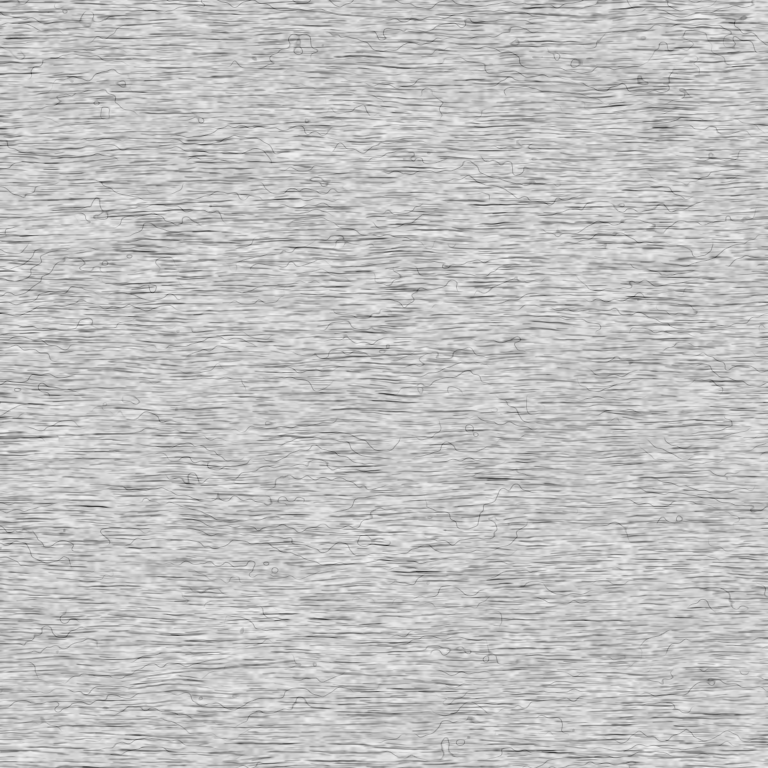
Reproduce this texture procedurally as a WebGL 1 fragment shader.

```glsl
precision highp float;
// Pale grey weathered wood with a fine horizontal grain.
// Scattered tapered strokes give the dense dark grooves, stretched noise the
// fibres, and level lines of a tilted height field the thin jagged cracks.

uniform vec2 u_resolution;

const float BASE_TONE = 0.824;

float hash(vec2 p) {
    vec3 q = fract(p.xyx * vec3(0.1031, 0.1030, 0.0973));
    q += dot(q, q.yzx + 33.33);
    return fract((q.x + q.y) * q.z);
}

float noise(vec2 p) {
    vec2 cell = floor(p);
    vec2 f = fract(p);
    f = f * f * (3.0 - 2.0 * f);
    float low = mix(hash(cell), hash(cell + vec2(1.0, 0.0)), f.x);
    float high = mix(hash(cell + vec2(0.0, 1.0)), hash(cell + vec2(1.0, 1.0)), f.x);
    return mix(low, high, f.y);
}

// Coverage of a line of the given half width, softened over one pixel.
float lineInk(float dist, float halfWidth, float pixel) {
    return clamp((halfWidth - dist) / pixel + 0.5, 0.0, 1.0);
}

// One tapered, slightly tilted groove per cell, in staggered rows.
float grooves(vec2 p, vec2 cells, float halfWidth, float pixel, float seed) {
    vec2 grid = p * cells;
    float ink = 0.0;
    for (int j = -1; j <= 1; j++) {
        float row = floor(grid.y) + float(j);
        float x = grid.x + 9.0 * hash(vec2(row, seed));
        float along = fract(x);
        vec2 id = vec2(floor(x) + seed, row);
        float place = hash(id + 17.3);
        float tilt = hash(id + 41.7) - 0.5;
        float strength = 0.15 + 0.85 * hash(id + 73.1);
        float start = 0.3 * hash(id + 5.9);
        float end = 1.0 - 0.3 * hash(id + 29.5);
        float taper = smoothstep(start, start + 0.1, along)
                    * (1.0 - smoothstep(end - 0.15, end, along));
        float lineY = row + place + tilt * (along - 0.5);
        float dist = abs(grid.y - lineY) / cells.y;
        float width = halfWidth * (0.6 + 0.5 * strength);
        ink = max(ink, strength * taper * lineInk(dist, width, pixel));
    }
    return ink;
}

// Rising field with rough bumps: its level lines wander along the grain.
float crackHeight(vec2 p) {
    return 48.0 * p.y
         + 2.6 * noise(p * vec2(10.0, 24.0))
         + 1.1 * noise(p * vec2(36.0, 52.0) + 11.0)
         + 0.5 * noise(p * vec2(95.0, 120.0) + 37.0);
}

float cracks(vec2 p, float halfWidth, float pixel) {
    float reach = 0.0008;
    float h = crackHeight(p);
    vec2 slope = vec2(crackHeight(p + vec2(reach, 0.0)) - h,
                      crackHeight(p + vec2(0.0, reach)) - h) / reach;
    float dist = abs(fract(h) - 0.5) / max(length(slope), 35.0);
    return lineInk(dist, halfWidth, pixel);
}

// Sum of fibre streaks and crisp short flecks.
float fibres(vec2 p) {
    return 0.06 * (noise(p * vec2(14.0, 130.0)) - 0.5)
         + 0.10 * (noise(p * vec2(45.0, 230.0) + 53.0) - 0.5)
         + 0.13 * (noise(p * vec2(150.0, 380.0) + 91.0) - 0.5);
}

void main() {
    vec2 uv = gl_FragCoord.xy / u_resolution.y;
    float pixel = 1.0 / u_resolution.y;

    // Bend the grain gently, with a slight waver on each line.
    vec2 p = uv;
    p.y += 0.010 * (noise(uv * vec2(3.0, 8.0) + 3.0) - 0.5)
         + 0.005 * (noise(uv * vec2(13.0, 28.0) + 7.0) - 0.5)
         + 0.0012 * (noise(uv * vec2(70.0, 110.0) + 19.0) - 0.5);

    // Faint patches vary the tone and the density of the grooves.
    float patches = noise(uv * vec2(4.0, 11.0) + 21.0);
    float blotches = noise(uv * vec2(16.0, 38.0) + 63.0);
    float density = 0.7 + 0.2 * patches + 0.4 * blotches;

    float tone = BASE_TONE + fibres(p);
    tone += 0.02 * (patches - 0.5) + 0.02 * (blotches - 0.5);

    // Grooves: long, medium and short, then a few very long ones.
    float ink = 0.25 * grooves(p, vec2(9.0, 150.0), 0.0009, pixel, 1.0);
    ink += 0.22 * grooves(p, vec2(15.0, 170.0), 0.0009, pixel, 31.0);
    ink += 0.18 * grooves(p, vec2(27.0, 160.0), 0.0008, pixel, 67.0);
    ink += 0.20 * grooves(p, vec2(3.0, 16.0), 0.0011, pixel, 83.0);
    tone -= ink * density;

    // Cracks fade in and out over the surface.
    float crackMask = smoothstep(0.35, 0.65, noise(uv * vec2(15.0, 36.0) + 77.0));
    tone -= 0.17 * crackMask * cracks(uv, 0.0007, pixel);

    gl_FragColor = vec4(vec3(clamp(tone, 0.25, 0.94)), 1.0);
}
```
